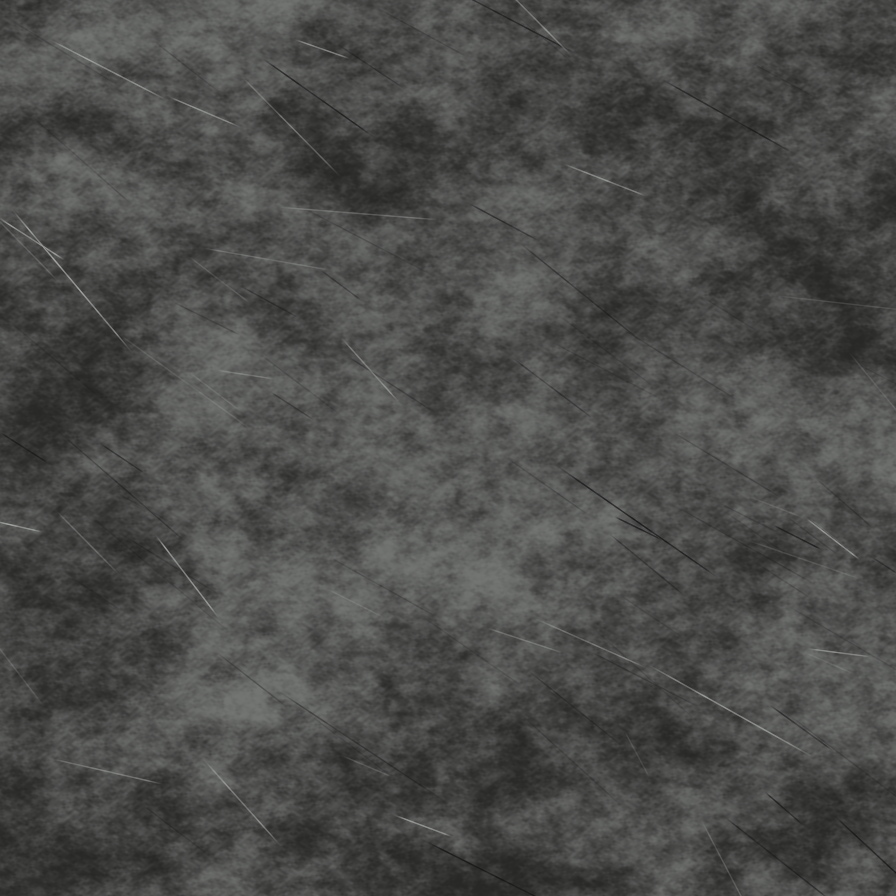
Reproduce this texture procedurally as a three.js fragment shader.

```glsl
#define DARK_STONE vec3(0.156, 0.156, 0.151)
#define LIGHT_STONE vec3(0.452, 0.460, 0.452)
#define LIGHT_SCRATCH vec3(0.72, 0.73, 0.72)
#define DARK_SCRATCH vec3(0.06)
#define PATCH_SCALE 5.6
#define ROUGHNESS 0.87
#define OCTAVES 7
#define LIGHT_COUNT 38
#define DARK_COUNT 64
#define SCRATCH_WIDTH 0.0015

varying vec2 vUv;

float hash(vec2 p) {
  return fract(sin(dot(p, vec2(127.1, 311.7))) * 43758.5453);
}

float valueNoise(vec2 p) {
  vec2 cell = floor(p);
  vec2 f = fract(p);
  f = f * f * (3.0 - 2.0 * f);
  float bottom = mix(hash(cell), hash(cell + vec2(1.0, 0.0)), f.x);
  float top = mix(hash(cell + vec2(0.0, 1.0)), hash(cell + vec2(1.0, 1.0)), f.x);
  return mix(bottom, top, f.y);
}

// Layered noise; each octave is turned to hide the lattice
float fbm(vec2 p) {
  mat2 turn = mat2(0.8, 0.6, -0.6, 0.8);
  float sum = 0.0;
  float total = 0.0;
  float amplitude = 1.0;
  for (int i = 0; i < OCTAVES; i++) {
    sum += amplitude * valueNoise(p);
    total += amplitude;
    amplitude *= ROUGHNESS;
    p = turn * p * 2.0 + vec2(17.3, 9.1);
  }
  return sum / total;
}

// Coverage of a thin segment that fades out at both ends
float scratch(vec2 p, vec2 center, float angle, float len) {
  vec2 dir = vec2(cos(angle), -sin(angle));
  vec2 d = p - center;
  float along = abs(dot(d, dir)) / (0.5 * len);
  float across = abs(dot(d, vec2(-dir.y, dir.x)));
  float line = 1.0 - smoothstep(0.1 * SCRATCH_WIDTH, SCRATCH_WIDTH, across);
  return line * (1.0 - smoothstep(0.65, 1.0, along));
}

// Scattered scratches running down to the right, most of them faint
float scratches(vec2 p, int count, float seed, float minAngle, float maxAngle) {
  float cover = 0.0;
  for (int i = 0; i < DARK_COUNT; i++) {
    if (i >= count) break;
    float id = float(i) + 1.0;
    vec2 center = vec2(hash(vec2(id, seed)), hash(vec2(id, seed + 1.0)));
    float angle = mix(minAngle, maxAngle, hash(vec2(id, seed + 2.0)));
    float size = hash(vec2(id, seed + 3.0));
    float strength = hash(vec2(id, seed + 4.0));
    float len = mix(0.06, 0.24, size * size);
    strength = mix(0.2, 0.85, strength * strength * strength);
    cover = max(cover, strength * scratch(p, center, angle, len));
  }
  return cover;
}

void main() {
  // Gritty, cloudy stone, stretched sideways
  vec2 p = vUv * vec2(0.82, 1.15) * PATCH_SCALE;
  float tone = smoothstep(0.22, 0.78, fbm(p + 3.7));
  vec3 color = mix(DARK_STONE, LIGHT_STONE, tone);

  // Worn scratches, broken up by fine noise
  float wear = mix(0.55, 1.0, valueNoise(vUv * 90.0));
  float dark = scratches(vUv, DARK_COUNT, 11.0, 0.45, 0.75);
  float light = scratches(vUv, LIGHT_COUNT, 47.0, 0.05, 1.1);
  color = mix(color, DARK_SCRATCH, dark * wear);
  color = mix(color, LIGHT_SCRATCH, light * wear);

  gl_FragColor = vec4(color, 1.0);
}
```
